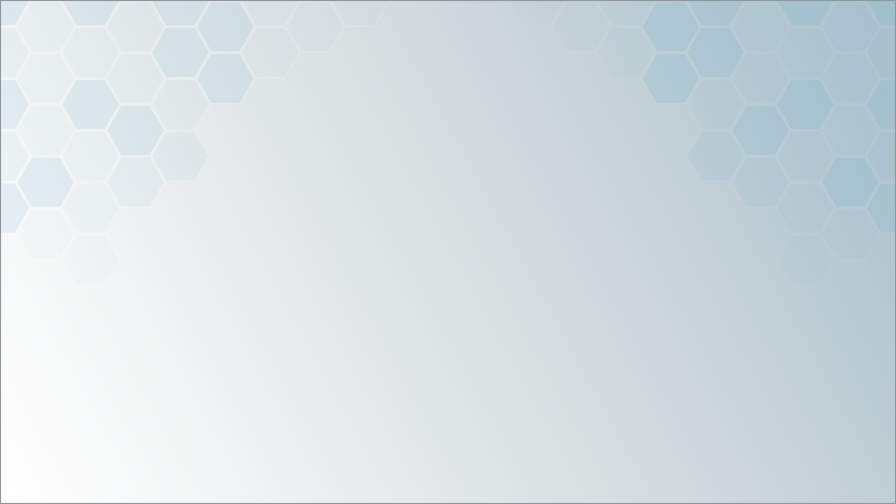
This background is drawn by a Shadertoy shader. Its source:

```glsl
// Pale silver-blue diagonal gradient with honeycomb clusters in both upper corners.
#define HEX_RADIUS 0.0594
#define HEX_GAP 0.0030
#define FRAME_WIDTH 0.0023
#define GRADIENT_DIR vec2(0.876, 0.482)
#define TINT_COLOR vec3(0.48, 0.71, 0.80)
#define FRAME_COLOR vec3(0.57, 0.59, 0.61)
#define TINT_LEFT 0.15
#define TINT_RIGHT 0.21
#define GAP_LEFT 0.10
#define GAP_RIGHT 0.03

const float SQRT3 = 1.7320508;

// Blends to the next colour between two positions on the gradient axis.
vec3 rampStop(vec3 color, vec3 next, float from, float to, float t) {
    return mix(color, next, clamp((t - from) / (to - from), 0.0, 1.0));
}

vec3 background(vec2 p) {
    float t = dot(p, GRADIENT_DIR);
    vec3 c = vec3(0.998);
    c = rampStop(c, vec3(0.962, 0.968, 0.970), 0.00, 0.33, t);
    c = rampStop(c, vec3(0.907, 0.920, 0.925), 0.33, 0.68, t);
    c = rampStop(c, vec3(0.845, 0.872, 0.882), 0.68, 1.08, t);
    c = rampStop(c, vec3(0.778, 0.824, 0.846), 1.08, 1.44, t);
    c = rampStop(c, vec3(0.712, 0.784, 0.822), 1.44, 1.74, t);
    return rampStop(c, vec3(0.665, 0.755, 0.803), 1.74, 2.04, t);
}

// Distance from the centre of a flat-topped hexagon, measured to its sides.
float hexDistance(vec2 q) {
    q = abs(q);
    return max(q.y, dot(q, vec2(SQRT3, 1.0) * 0.5));
}

// Nearest hexagon centre on two interleaved rectangular lattices.
vec2 nearestHex(vec2 q) {
    vec2 period = HEX_RADIUS * vec2(3.0, SQRT3);
    vec2 a = round(q / period) * period;
    vec2 b = (floor(q / period) + 0.5) * period;
    return hexDistance(q - a) < hexDistance(q - b) ? a : b;
}

// Lowest half-row that a column of the cluster reaches.
int columnDepth(int column) {
    if (column < 3) return 8 + column;
    return (column < 5 ? 10 : 8) - column;
}

// Relative tint of one cell: accents, middle tones, then faint cells.
float cellStrength(int column, int row) {
    bool evenAccent = column % 2 == 0 && row % 4 == 0 && row + 2 * column <= 8;
    bool oddAccent = column % 2 == 1 && column < 7 && row + column == 8;
    bool innerAccent = column > 3 && column < 6 && row + column == 6;
    if (evenAccent || oddAccent || innerAccent) return 1.0;
    if (column == 0 || (column > 2 && row + column == 10)) return 0.5;
    return column > 5 || row > 8 ? 0.2 : 0.3;
}

void mainImage(out vec4 fragColor, in vec2 fragCoord) {
    vec2 p = fragCoord / iResolution.y;
    float aspect = iResolution.x / iResolution.y;
    float aa = 1.0 / iResolution.y;
    vec3 color = background(p);

    // Mirrored honeycomb, measured inward from the top corners
    float inward = min(p.x, aspect - p.x);
    vec2 q = vec2(inward, 1.0 - p.y) - 0.0015;
    vec2 center = nearestHex(q);
    int column = int(round(center.x / (1.5 * HEX_RADIUS)));
    int row = int(round(center.y / (0.5 * SQRT3 * HEX_RADIUS)));

    if (row <= columnDepth(column)) {
        float side = 0.5 * SQRT3 * HEX_RADIUS - HEX_GAP;
        float d = hexDistance(q - center) - side;
        float fill = 1.0 - smoothstep(-0.7 * aa, 0.7 * aa, d);
        bool left = p.x < 0.5 * aspect;
        float tint = left ? TINT_LEFT : TINT_RIGHT;
        float gap = left ? GAP_LEFT : GAP_RIGHT;
        color = mix(color, vec3(1.0), gap * (1.0 - fill));
        color = mix(color, TINT_COLOR, tint * cellStrength(column, row) * fill);
    }

    // Thin frame along the canvas edge
    float edge = min(inward, min(p.y, 1.0 - p.y));
    float frame = 1.0 - smoothstep(-0.5 * aa, 0.5 * aa, edge - FRAME_WIDTH);
    color = mix(color, FRAME_COLOR, frame);

    fragColor = vec4(color, 1.0);
}
```
